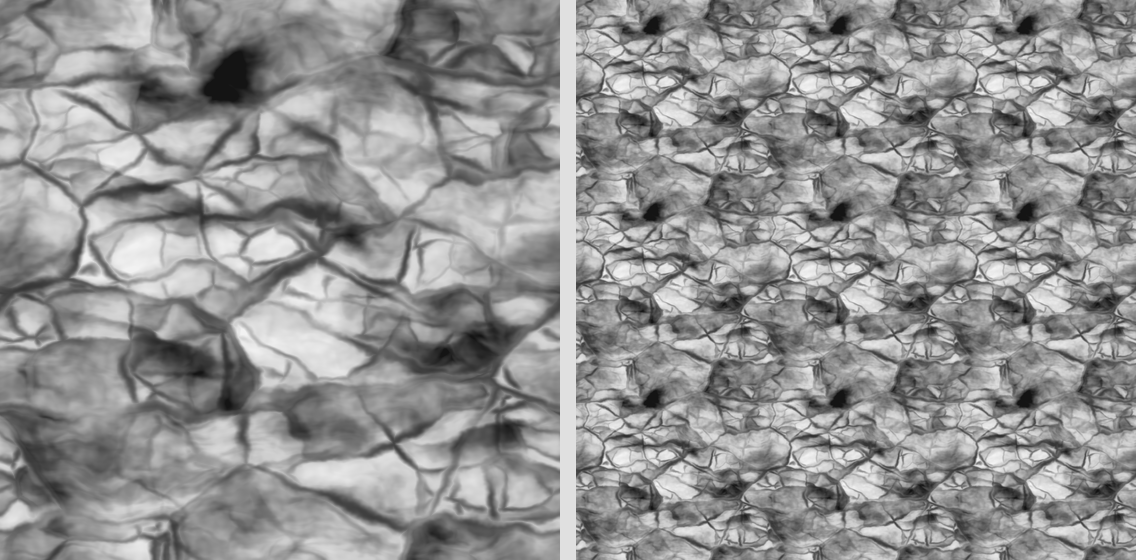
Left, the tile; right, the same tile 3 across and 3 down.
Reproduce this texture procedurally as a Shadertoy shader.

```glsl
// Tiling wall of grey fractured rock: slabs, broken stones, rubble, cracks and ledge shadows.

const float TAU = 6.2831853;
const vec3 CRACK_COLOR = vec3(0.19);
const float EDGE_SOFTNESS = 0.009;
const vec2 WALL_ORIGIN = vec2(0.268, 0.071);

struct Stone {
    float edge;    // distance to the outline, in canvas units
    vec2 offset;   // position relative to the stone centre
    vec2 random;   // two values fixed for the whole stone
};

vec2 hash2(vec2 cell, float seed) {
    vec2 p = cell + seed * 17.0;
    vec3 q = fract(p.xyx * vec3(0.1031, 0.1030, 0.0973));
    q += dot(q, q.yzx + 33.33);
    return fract((q.xx + q.yz) * q.zy);
}

vec2 wrapCell(vec2 cell, vec2 period) {
    return floor(mod(cell + 0.5, period));
}

// Gradient noise that repeats once per unit square
float cornerSlope(vec2 cell, vec2 corner, vec2 f, vec2 period, float seed) {
    float angle = TAU * hash2(wrapCell(cell + corner, period), seed).x;
    return dot(vec2(cos(angle), sin(angle)), f - corner);
}

float gradientNoise(vec2 uv, vec2 period, float seed) {
    vec2 p = uv * period, cell = floor(p), f = p - cell;
    vec2 u = f * f * f * (f * (f * 6.0 - 15.0) + 10.0);
    float a = cornerSlope(cell, vec2(0, 0), f, period, seed);
    float b = cornerSlope(cell, vec2(1, 0), f, period, seed);
    float c = cornerSlope(cell, vec2(0, 1), f, period, seed);
    float d = cornerSlope(cell, vec2(1, 1), f, period, seed);
    return mix(mix(a, b, u.x), mix(c, d, u.x), u.y);
}

float fbm(vec2 uv, vec2 period, float seed) {
    float sum = 0.0, amplitude = 0.5;
    for (int i = 0; i < 4; i++) {
        sum += amplitude * gradientNoise(uv, period, seed + float(i));
        period *= 2.0;
        amplitude *= 0.6;
    }
    return sum;
}

vec2 warp(vec2 uv, vec2 period, float seed) {
    return vec2(fbm(uv, period, seed), fbm(uv, period, seed + 6.0));
}

// Wrapping Voronoi cell with true distance to its border
vec2 stoneCentre(vec2 cell, vec2 grid, float seed) {
    return 0.06 + 0.88 * hash2(wrapCell(cell, grid), seed);
}

Stone findStone(vec2 uv, vec2 grid, float seed) {
    vec2 p = uv * grid, cell = floor(p), f = p - cell;
    vec2 nearest = vec2(8.0), home = vec2(0.0);
    for (int y = -1; y <= 1; y++)
    for (int x = -1; x <= 1; x++) {
        vec2 g = vec2(x, y);
        vec2 r = g + stoneCentre(cell + g, grid, seed) - f;
        if (dot(r, r) < dot(nearest, nearest)) { nearest = r; home = g; }
    }
    float edge = 1.0;
    for (int y = -2; y <= 2; y++)
    for (int x = -2; x <= 2; x++) {
        vec2 g = home + vec2(x, y);
        vec2 r = g + stoneCentre(cell + g, grid, seed) - f;
        vec2 across = r - nearest;
        if (dot(across, across) > 0.0001)
            edge = min(edge, dot(0.5 * (r + nearest), across) / length(across * grid));
    }
    return Stone(edge, -nearest / grid, hash2(wrapCell(cell + home, grid), seed + 5.0));
}

// Flat tone plus a tilted facet, faded at the outline
float stoneTone(Stone s, float contrast, float tilt) {
    float angle = TAU * s.random.y;
    float facet = dot(s.offset, vec2(cos(angle), sin(angle)));
    return smoothstep(0.0, EDGE_SOFTNESS, s.edge) * ((s.random.x - 0.5) * contrast + facet * tilt);
}

float crack(Stone s, float width) {
    return 1.0 - smoothstep(0.0, width, s.edge);
}

// How far a stone is split into smaller ones; fades out before its outline
float splitting(Stone s, float threshold, float least) {
    return smoothstep(0.002, 0.022, s.edge) * mix(least, 1.0, step(threshold, fract(s.random.x * 7.0)));
}

// Dark underside below wavy horizontal ledges
float ledgeShadow(vec2 uv, float rows, float seed) {
    float t = fract(uv.y * rows + 1.3 * gradientNoise(uv, vec2(2, 3), seed));
    float strength = smoothstep(-0.12, 0.3, gradientNoise(uv, vec2(3, 5), seed + 1.0));
    return strength * smoothstep(0.64, 0.93, t) * (1.0 - smoothstep(0.93, 1.0, t));
}

void mainImage(out vec4 fragColor, in vec2 fragCoord) {
    vec2 uv = fragCoord / iResolution.xy + WALL_ORIGIN;
    vec2 bent = uv + 0.07 * warp(uv, vec2(3, 4), 1.0) + 0.012 * warp(uv, vec2(14, 18), 21.0);

    // Three sizes of fracture, each nested in the larger one
    Stone slab = findStone(bent, vec2(3, 5), 2.0);
    Stone rock = findStone(bent, vec2(6, 9), 7.0);
    Stone rubble = findStone(bent, vec2(13, 17), 11.0);
    float broken = splitting(slab, 0.35, 0.35);
    float crushed = broken * splitting(rock, 0.5, 0.1);

    // Stone faces with mottling, strata and cleavage creases
    float tone = 0.70;
    tone += stoneTone(slab, 0.28, 0.9);
    tone += stoneTone(rock, 0.30, 1.4) * broken;
    tone += stoneTone(rubble, 0.22, 2.0) * crushed;
    tone += 0.58 * fbm(bent, vec2(7, 10), 31.0);
    tone += 0.20 * fbm(bent, vec2(5, 20), 41.0);
    tone += 0.05 * gradientNoise(uv, vec2(56, 64), 51.0);
    float crease = 1.0 - smoothstep(0.0, 0.09, abs(gradientNoise(bent, vec2(5, 12), 55.0)));
    tone -= 0.13 * crease * smoothstep(0.0, 0.3, gradientNoise(bent, vec2(6, 7), 57.0));

    // Rounded edges, ledges and deep hollows
    tone -= 0.10 * crack(slab, 0.035) + 0.09 * broken * crack(rock, 0.025);
    tone -= 0.07 * crushed * crack(rubble, 0.018);
    tone -= 0.36 * ledgeShadow(bent, 4.0, 61.0);
    tone -= 0.24 * smoothstep(0.25, 0.6, gradientNoise(bent, vec2(5, 8), 71.0));
    tone -= 0.55 * max(tone - 0.80, 0.0);

    // Cracks open and close along their length
    float opening = smoothstep(-0.15, 0.35, gradientNoise(uv, vec2(8, 9), 81.0));
    float width = mix(0.008, 0.014, opening);
    float gap = max(crack(slab, width * 1.2), broken * crack(rock, width));
    gap = max(gap, 0.8 * crushed * crack(rubble, width * 0.8));
    vec3 color = mix(vec3(tone), CRACK_COLOR, gap * mix(0.22, 0.78, opening));

    fragColor = vec4(clamp(color, 0.08, 0.95), 1.0);
}
```
